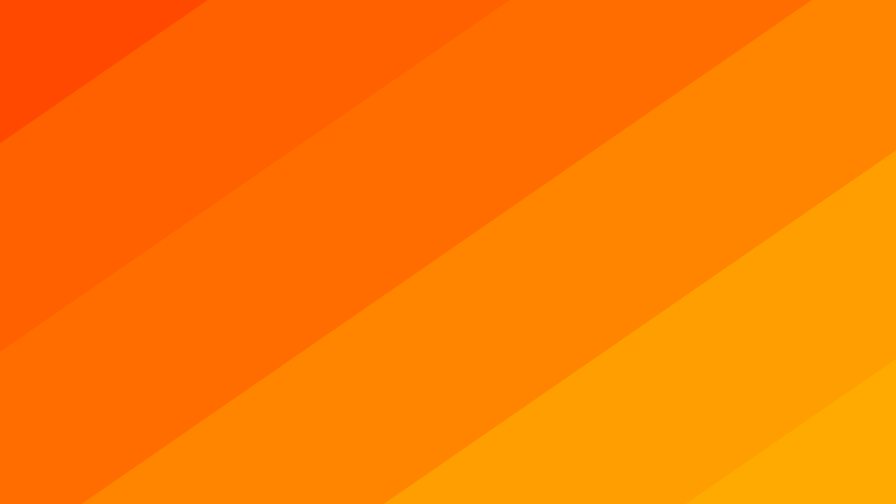
Give the GLSL for this background, as a Shadertoy shader.

```glsl
// Six flat diagonal bands run from red-orange at the top left to amber at the
// bottom right. One slanted coordinate measures the distance across the bands,
// and a loop blends in each next colour at evenly spaced, smoothed edges.

const int BAND_COUNT = 6;
const float EDGE_RUN = 1.449;      // horizontal run of an edge per unit of rise
const float FIRST_EDGE = 0.412;    // where the first edge meets the top, in heights
const float EDGE_SPACING = 0.5994; // horizontal gap between edges, in heights

// Every band is full red without blue; only the green level changes.
const float GREEN_LEVELS[BAND_COUNT] =
    float[](0.282, 0.376, 0.427, 0.522, 0.620, 0.667);

vec3 bandColor(int band) {
    return vec3(1.0, GREEN_LEVELS[band], 0.0);
}

// Signed distance to a slanted edge that meets the top (y = 1) at x = topX.
float edgeDistance(vec2 p, float topX, float run) {
    return (p.x + (1.0 - p.y) * run - topX) / length(vec2(1.0, run));
}

// Coverage from 0 to 1 over about one pixel around the edge.
float edgeCoverage(float dist, float pixel) {
    return clamp(dist / pixel + 0.5, 0.0, 1.0);
}

vec3 diagonalBands(vec2 p, float pixel) {
    vec3 color = bandColor(0);
    for (int i = 1; i < BAND_COUNT; i++) {
        float topX = FIRST_EDGE + float(i - 1) * EDGE_SPACING;
        float dist = edgeDistance(p, topX, EDGE_RUN);
        color = mix(color, bandColor(i), edgeCoverage(dist, pixel));
    }
    return color;
}

void mainImage(out vec4 fragColor, in vec2 fragCoord) {
    // Canvas units: the height is 1, the origin is at the lower left.
    vec2 p = fragCoord / iResolution.y;
    float pixel = 1.0 / iResolution.y;
    fragColor = vec4(diagonalBands(p, pixel), 1.0);
}
```
